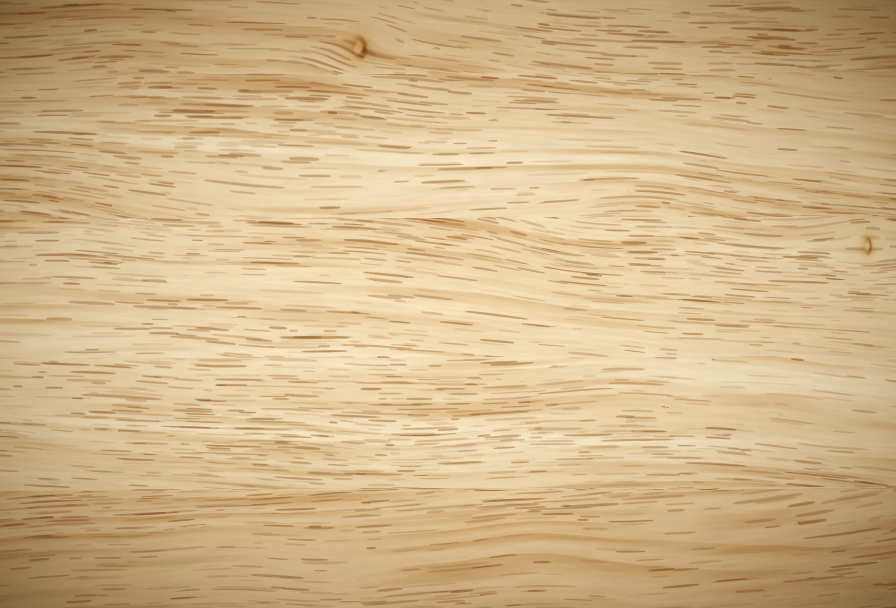
Write a Shadertoy shader that draws this texture.

```glsl
// Pale hardwood boards with horizontal grain, short pores, small knots and a dark vignette.
#define PALE vec3(0.975, 0.905, 0.765)
#define TAN vec3(0.905, 0.775, 0.575)
#define STREAK_TINT vec3(0.88, 0.77, 0.60)
#define PORE_TINT vec3(0.74, 0.58, 0.40)
#define PORE_DENSITY 0.55
#define PORE_CELL vec2(0.10, 0.0095)
#define STREAK_STRENGTH 0.55
#define FIBRE_CONTRAST 0.055
#define VIGNETTE vec2(0.10, 0.065)
#define VIGNETTE_TINT vec3(1.0, 1.22, 1.6)

float hash(vec2 p) {
    vec3 q = fract(p.xyx * vec3(0.1031, 0.1030, 0.0973));
    q += dot(q, q.yzx + 33.33);
    return fract((q.x + q.y) * q.z);
}

float noise(vec2 p) {
    vec2 i = floor(p), f = fract(p);
    f = f * f * (3.0 - 2.0 * f);
    return mix(mix(hash(i), hash(i + vec2(1, 0)), f.x),
               mix(hash(i + vec2(0, 1)), hash(i + vec2(1, 1)), f.x), f.y);
}

// Soft step across a glued joint at height y
float joint(vec2 p, float y) {
    return smoothstep(-0.002, 0.002, p.y - y - 0.003 * p.x);
}

// Long sapwood stripe with a wavering edge
float sapwood(vec2 p, float y, float slope, float width) {
    float d = p.y - y - slope * p.x + 0.025 * (noise(p * vec2(3.0, 7.0)) - 0.5);
    return exp(-d * d / (width * width)) * (0.55 + 0.45 * noise(p * vec2(2.0, 40.0)));
}

// Tapered dashes, one at most per cell, in rows that are shifted at random
float pores(vec2 g, vec2 cell, float seed, float density, float pixel) {
    float row = floor(g.y / cell.y);
    float x = g.x / cell.x + 9.0 * hash(vec2(row, seed));
    vec2 id = vec2(floor(x) + seed * 31.0, row + seed * 17.0);
    float halfLength = mix(0.12, 0.48, hash(id + 5.3));
    float along = (fract(x) - 0.5) / halfLength;
    float across = abs(fract(g.y / cell.y) - mix(0.35, 0.65, hash(id + 8.1))) * cell.y;
    float taper = max(1.0 - along * along, 0.0);
    float width = cell.y * mix(0.07, 0.20, hash(id + 2.7)) * sqrt(taper);
    float line = 1.0 - smoothstep(width - 0.5 * pixel, width + pixel, across);
    float strength = mix(0.25, 1.0, pow(hash(id + 11.9), 2.0));
    return line * smoothstep(0.0, 0.3, taper) * strength * step(hash(id), density);
}

// Signed offset to a knot bends the grain around it
float knotBend(vec2 d) {
    return d.y * 0.65 * exp(-dot(d * vec2(14.0, 22.0), d * vec2(14.0, 22.0)));
}

vec3 addKnot(vec3 col, vec2 d, vec2 radius) {
    float r = length(d / radius) + 0.3 * (noise(d * 160.0 + 20.0) - 0.5);
    float halo = exp(-r * r * 0.3);
    float ring = exp(-pow((r - 1.0) * 3.0, 2.0)) * smoothstep(-1.2, 1.0, d.x / radius.x);
    col *= mix(vec3(1.0), vec3(0.95, 0.86, 0.68), halo);
    col = mix(col, vec3(0.96, 0.84, 0.60), 0.6 * (1.0 - smoothstep(0.4, 0.9, r)));
    return col * mix(vec3(1.0), vec3(0.72, 0.56, 0.36), 0.8 * ring);
}

void mainImage(out vec4 fragColor, in vec2 fragCoord) {
    float pixel = 1.0 / iResolution.y;
    vec2 p = fragCoord * pixel;
    vec2 screen = 2.0 * fragCoord / iResolution.xy - 1.0;
    float aspect = iResolution.x * pixel;

    // Boards
    float top = joint(p, 0.877), upper = joint(p, 0.64);
    float middle = joint(p, 0.41), bottom = 1.0 - joint(p, 0.193);
    float board = floor(top + 0.5) + floor(upper + 0.5) + floor(middle + 0.5) - floor(bottom + 0.5);

    // Grain coordinates: tilt, waver and bend around knots
    vec2 knotA = p - vec2(0.40 * aspect, 0.921);
    vec2 knotB = p - vec2(0.968 * aspect, 0.595);
    vec2 g = p + vec2(0.0, 3.7 * board);
    g.y += mix(0.055, -0.09, bottom) * p.x;
    g.y += 0.075 * (noise(p * vec2(1.7, 3.0) + board * 7.1) - 0.5);
    g.y += 0.012 * (noise(p * vec2(6.0, 11.0) + board * 3.3) - 0.5);
    g.y -= knotBend(knotA) + knotBend(knotB);

    // Broad tone
    float tone = 0.22 + 0.38 * top + 0.48 * bottom + 0.07 * upper * (1.0 - top);
    tone += 0.42 * (noise(g * vec2(1.3, 14.0)) - 0.5) + 0.20 * (noise(g * vec2(2.5, 42.0)) - 0.5);
    float sap = sapwood(p, 0.785, -0.055, 0.017) + sapwood(p, 0.44, -0.052, 0.020)
              + sapwood(p, 0.305, -0.030, 0.016);
    tone -= 0.45 * sap * (1.0 - bottom);
    vec3 col = mix(PALE, TAN, clamp(tone, -0.15, 1.1));

    // Growth lines: sharp on one side, fading on the other
    float phase = fract(g.y * 27.0 + 2.2 * noise(g * vec2(1.2, 9.0)));
    float growth = smoothstep(0.35, 0.92, phase) * (1.0 - smoothstep(0.92, 1.0, phase));
    growth *= smoothstep(0.3, 0.8, noise(g * vec2(2.4, 19.0) + 40.0));
    float streak = smoothstep(0.62, 0.95, noise(g * vec2(4.0, 75.0) + 13.0));
    col *= mix(vec3(1.0), STREAK_TINT, STREAK_STRENGTH * min(growth + 0.7 * streak, 1.2));

    // Fine fibres
    float fibre = 0.6 * noise(g * vec2(16.0, 210.0)) + 0.4 * noise(g * vec2(55.0, 330.0));
    col *= 1.0 + FIBRE_CONTRAST * (fibre - 0.5) * vec3(1.0, 1.3, 1.8);

    // Pores gather in patches
    float patches = smoothstep(0.15, 0.85, noise(g * vec2(2.0, 9.0) + 70.0));
    float density = PORE_DENSITY * mix(0.2, 1.0, patches);
    for (int i = 0; i < 4; i++) {
        float k = float(i);
        vec2 cell = PORE_CELL * vec2(0.6 + 0.3 * k, 0.85 + 0.12 * k);
        float pore = pores(g + k * 0.37, cell, k + 1.0, density, pixel);
        col *= mix(vec3(1.0), PORE_TINT, 0.75 * pore);
    }

    col = addKnot(col, knotA, vec2(0.011, 0.014));
    col = addKnot(col, knotB, vec2(0.006, 0.011));

    // Vignette, warmer towards the corners
    float r2 = dot(screen, screen);
    float light = 1.0 - VIGNETTE.x * r2 - VIGNETTE.y * r2 * r2;
    fragColor = vec4(clamp(col * pow(vec3(light), VIGNETTE_TINT), 0.0, 1.0), 1.0);
}
```
